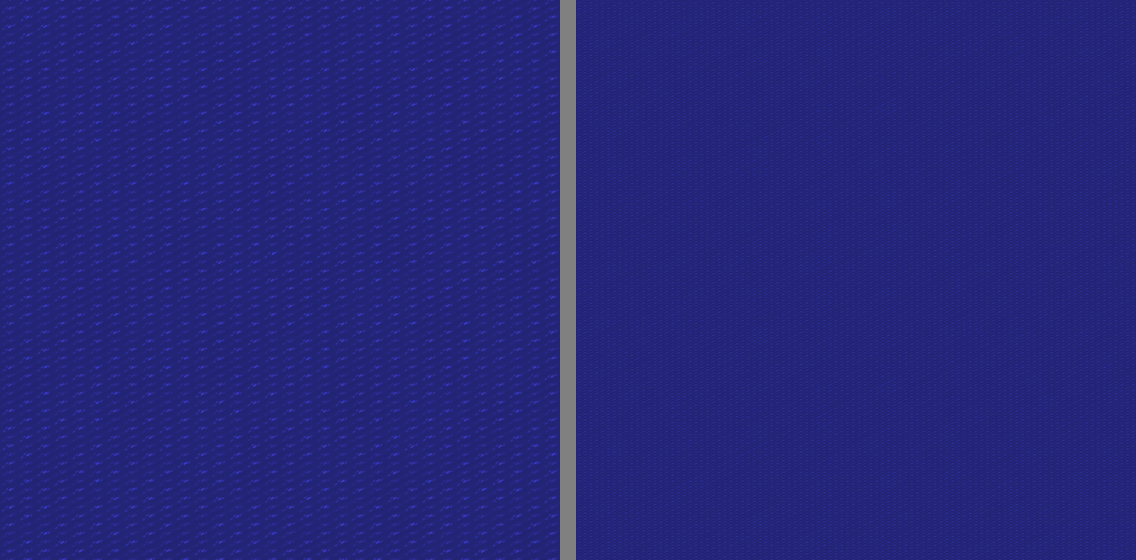
Left: one tile. Right: repeated 3 by 3.
A WebGL 2 fragment shader for this texture:

```glsl
#version 300 es
precision highp float;

uniform vec2 u_resolution;
out vec4 fragColor;

const float TAU = 6.2831853;

float hash(vec2 p) {
  vec3 q = fract(vec3(p.xyx) * vec3(0.1031, 0.1030, 0.0973));
  q += dot(q, q.yzx + 33.33);
  return fract((q.x + q.y) * q.z);
}

// Soft fleck along the slant, measured in canvas units
float fleck(vec2 p, float halfLength, float radius, float soft) {
  p.x -= clamp(p.x, -halfLength, halfLength);
  return 1.0 - smoothstep(radius - soft, radius + soft, length(p));
}

void main() {
  vec2 uv = gl_FragCoord.xy / u_resolution;
  float soft = max(0.0008, 0.5 / min(u_resolution.x, u_resolution.y));

  // Slanted weave: 32 columns, 64 bands, each column one band higher
  vec2 weave = vec2(32.0 * uv.x, 64.0 * uv.y - 32.0 * uv.x);
  vec2 cell = mod(floor(weave), vec2(32.0, 64.0));
  vec2 local = (fract(weave) - 0.5) / vec2(32.0, 64.0);

  // Seven of every sixteen bands stand out
  float strongBand = step(fract(cell.y * 7.0 / 16.0 + 0.01), 0.43);
  float strength = mix(0.45, 1.0, strongBand);

  // Bright dots along each stitch, with a paler thread around them
  float bright = 0.0;
  float thread = 0.0;
  for (int i = 0; i < 4; i++) {
    float k = float(i);
    vec2 seed = cell + vec2(k * 37.0, k * 71.0);
    vec2 jitter = vec2(hash(seed), hash(seed + 19.0)) - 0.5;
    vec2 center = vec2(-0.0085 + 0.0056 * k, 0.0024 * sin(k * 2.1 - 0.8));
    center.y -= 0.1 * center.x;
    vec2 p = local - center - jitter * vec2(0.002, 0.0014);
    bool isMain = i == 2;
    float glow = (isMain ? 1.0 : 0.55) * mix(0.7, 1.0, hash(seed + 53.0));
    bright = max(bright, glow * fleck(p, isMain ? 0.0013 : 0.0003, isMain ? 0.0018 : 0.0014, soft));
    thread = max(thread, fleck(p, 0.0016, 0.0019, soft + 0.0005));
  }

  // Faint shading of the bands and slow wear over the cloth
  float bandShade = 0.5 + 0.5 * sin(TAU * (weave.y - 0.25));
  float wear = sin(TAU * (5.0 * uv.x + 2.0 * uv.y)) + sin(TAU * (3.0 * uv.x - 4.0 * uv.y));

  vec3 color = mix(vec3(0.133, 0.139, 0.455), vec3(0.140, 0.146, 0.474), bandShade);
  color = mix(color, vec3(0.16, 0.16, 0.53), 0.7 * thread * strength);
  color = mix(color, vec3(0.22, 0.23, 0.77), bright * strength);
  color *= 1.0 + 0.004 * wear;
  fragColor = vec4(color, 1.0);
}
```
